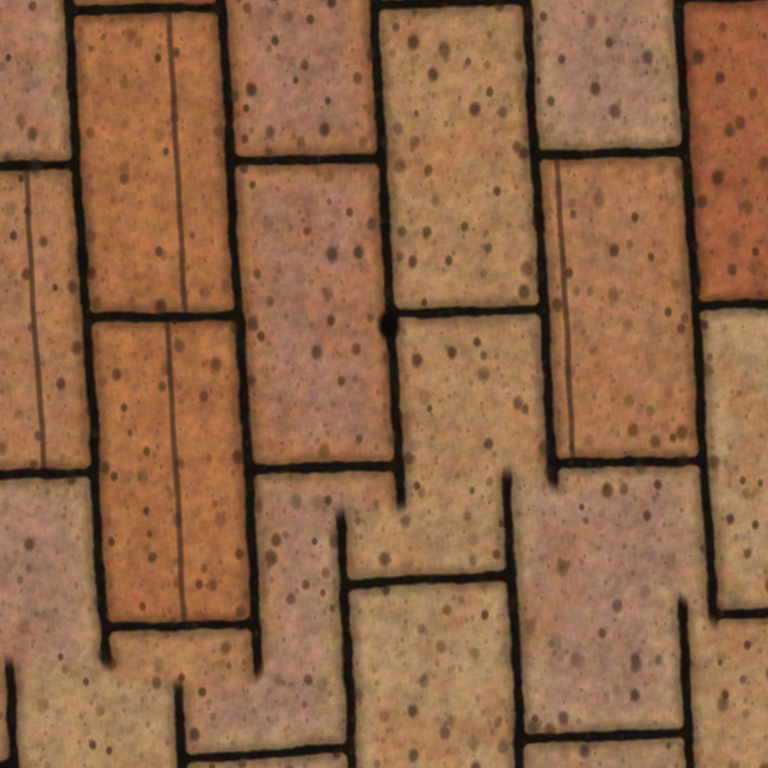
Give the GLSL for this texture, as a three.js fragment shader.

```glsl
varying vec2 vUv;

float hash(vec2 p) {
  return fract(sin(dot(p, vec2(127.1, 311.7))) * 4375.85);
}

// Layered, rotated sines, roughly -1 to 1
float mottle(vec2 p) {
  float sum = 0.0, amp = 0.4;
  for (int i = 0; i < 5; i++) {
    p = mat2(0.8, 0.6, -0.6, 0.8) * p * 1.6 + 1.3;
    sum += amp * sin(p.x + 1.7 * sin(p.y + sum));
    amp *= 0.78;
  }
  return sum;
}

// Cellular pits of random depth and radius
float pits(vec2 p) {
  vec2 cell = floor(p);
  float depth = 0.0;
  for (int y = -1; y <= 1; y++) {
    for (int x = -1; x <= 1; x++) {
      vec2 id = cell + vec2(float(x), float(y));
      vec2 center = id + vec2(hash(id), hash(id + 17.3));
      float radius = 0.18 + 0.24 * hash(id + 41.9);
      float spot = 1.0 - smoothstep(0.3 * radius, radius, length((p - center) * vec2(1.0, 0.75)));
      depth = max(depth, spot * smoothstep(0.5, 1.0, hash(id + 73.1)));
    }
  }
  return depth;
}

// Upright running bond: grid counts columns and bricks, size is one brick
vec3 paving(vec2 p, vec2 grid, vec2 size) {
  float column = floor(grid.x);
  float even = 1.0 - mod(column, 2.0);
  grid.y += 0.5 * even;
  float row = floor(grid.y);
  vec2 f = fract(grid);
  float jitter = hash(vec2(column, row) + 5.7);

  // Rounded brick outline with worn edges
  vec2 k = abs(f - 0.5) * size - 0.5 * size + 0.014;
  float d = length(max(k, 0.0)) + min(max(k.x, k.y), 0.0) - 0.014;
  d += 0.0016 * mottle(p * 34.0 + column);

  // Grooved bricks
  float grooved = 0.0;
  if (column == 1.0 && row >= 0.0 && row < 2.0) grooved = 1.0;
  if ((column == 0.0 || column == 4.0) && row == 1.0) grooved = 1.0;
  float groovePos = 0.78 - 0.13 * column - 0.12 * row;
  float groove = grooved * (1.0 - smoothstep(0.001, 0.006, abs(f.x - groovePos) * size.x));

  // Clay tone of each brick
  float warm = exp(-0.7 * (column - 1.4) * (column - 1.4));
  warm = max(warm * (row > 1.5 ? 0.4 : 1.0), 0.7 * grooved) + 0.25 * jitter;
  float pink = even * (1.0 - 0.7 * grooved) * smoothstep(0.0, 0.06, -d);
  float red = column == 5.0 && row == 0.0 ? 0.85 : 0.0;
  vec3 clay = mix(vec3(0.67, 0.54, 0.39), vec3(0.65, 0.42, 0.26), clamp(warm, 0.0, 1.0));
  clay = mix(clay, vec3(0.61, 0.45, 0.39), 0.7 * pink);
  clay = mix(clay, vec3(0.60, 0.33, 0.21), red);
  clay = mix(clay, vec3(0.66, 0.41, 0.25), 0.35 * smoothstep(0.1, 0.8, mottle(p * 9.0 + 4.0 * jitter)));

  // Shaded rim, groove and joint
  clay *= 1.0 - 0.28 * smoothstep(-0.024, -0.006, d);
  clay = mix(clay, vec3(0.27, 0.18, 0.12), 0.75 * groove);
  return mix(clay, vec3(0.09, 0.07, 0.05), smoothstep(-0.009, -0.003, d));
}

void main() {
  vec2 p = vec2(vUv.x, 1.0 - vUv.y);
  p += 0.002 * vec2(mottle(p.yx * 7.0), mottle(p * 7.0 + 3.0));

  // Two slightly skewed layings
  vec2 upperGrid = vec2((p.x - 0.057 * p.y - 0.089) / 0.1985 + 1.0,
                        (p.y + 0.02 * p.x - 0.015) / 0.402);
  vec2 lowerGrid = vec2((p.x - 0.045 * (p.y - 1.0) - 0.458) / 0.22 + 9.0,
                        (p.y + 0.05 * p.x - 0.783) / 0.43);
  vec3 upper = paving(p, upperGrid, vec2(0.1985, 0.402));
  vec3 lower = paving(p, lowerGrid, vec2(0.22, 0.43));

  // Irregular seam between the layings
  float seam = 0.14 - 0.03 * smoothstep(0.1, 0.2, p.x)
             + 0.225 * smoothstep(0.32, 0.45, p.x)
             + 0.05 * smoothstep(0.5, 0.66, p.x)
             - 0.22 * smoothstep(0.66, 1.0, p.x);
  vec3 color = mix(lower, upper, smoothstep(-0.014, 0.014, 1.0 - p.y - seam));

  // Pits, broad stains and fine coloured grain
  color = mix(color, vec3(0.20, 0.13, 0.09), 0.65 * pits(p * 36.0));
  color = mix(color, vec3(0.30, 0.20, 0.14), 0.3 * pits(p * 75.0 + 9.0));
  color *= 1.0 + 0.07 * mottle(p * 22.0) + 0.08 * mottle(p * 85.0 + 2.0);
  color += 0.018 * vec3(mottle(p * 60.0), mottle(p * 60.0 + 5.0), mottle(p * 60.0 + 11.0));

  // Chipped corner hole
  float hole = length((p - vec2(0.507, 0.422)) * vec2(1.0, 0.7));
  color = mix(color, vec3(0.06, 0.04, 0.03), 1.0 - smoothstep(0.008, 0.018, hole));

  gl_FragColor = vec4(clamp(color, 0.0, 1.0), 1.0);
}
```
